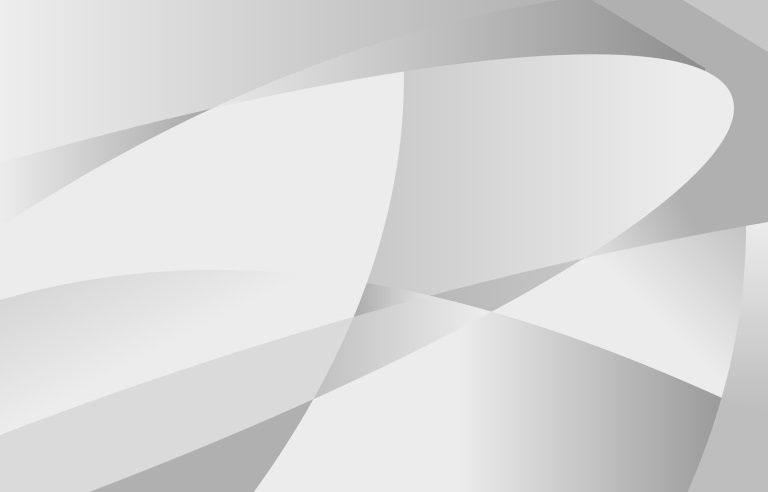
This background is drawn by a WebGL 1 fragment shader. Its source:

```glsl
precision highp float;

uniform vec2 u_resolution;

const float HEIGHT = 0.6406;  // canvas height when its width is 1
const float PAPER = 0.924;
const float BAND = 0.855;
const float CORNER = 0.775;
const float SLATE = 0.692;

// Soft step across an edge: 0 on the negative side, 1 on the positive side
float cover(float d, float soft) {
  return smoothstep(-soft, soft, d);
}

// Linear blend of two tones as t runs from start to end
float ramp(float t, float start, float end, float toneA, float toneB) {
  return mix(toneA, toneB, clamp((t - start) / (end - start), 0.0, 1.0));
}

// Cubic curve with coefficients k
float curve(float t, vec4 k) {
  return k.x + t * (k.y + t * (k.z + t * k.w));
}

// Sideways distance to a parabola bulging right around its peak
float bow(vec2 p, vec2 peak, float bend) {
  float h = p.y - peak.y;
  return p.x - peak.x + bend * h * h;
}

// Center line of the large slanted leaf
float leafAxis(float x) {
  return 0.1927 + 0.3215 * x;
}

// Approximate distance to the leaf outline, positive inside
float leaf(vec2 p) {
  float d = 0.9557 - p.x;
  float m = p.y - leafAxis(p.x);
  float f = d * (0.0983 - 0.042 * d) - m * m;
  vec2 grad = vec2(0.084 * d - 0.0983 + 0.643 * m, -2.0 * m);
  return f / max(length(grad), 0.001);
}

// Sheets above the leaf, with the folded corner at the right
float upperSheets(vec2 p, float aboveArc, float soft) {
  float back = ramp(p.x, 0.0, 0.75, 0.93, 0.69);
  float front = ramp(p.x, 0.28, 0.91, 0.91, 0.56);
  float tone = mix(front, back, aboveArc);
  float fold = cover(p.y - HEIGHT + 0.602 * (p.x - 0.7708), soft);
  fold = max(fold, cover(p.x - 0.918, soft));
  float tip = cover(p.y - HEIGHT + 0.612 * (p.x - 0.8893), soft);
  return mix(mix(tone, SLATE, fold), CORNER, tip);
}

// Sheets inside the leaf, split by the bow and the two long curves
float leafSheets(vec2 p, float aboveArc, float aboveRise, float aboveWave, float rightBow) {
  float shade = ramp(dot(p, vec2(0.459, -0.888)), -0.23, -0.071, 0.835, PAPER);
  float left = mix(BAND, mix(shade, PAPER, aboveWave), aboveRise);
  float face = ramp(p.x, 0.48, 0.88, 0.785, PAPER);
  float wedge = ramp(p.x, 0.465, 0.556, 0.68, 0.89);
  float strip = ramp(p.x, 0.42, 0.63, 0.76, PAPER);
  float blade = ramp(p.x, 0.56, 0.766, 0.72, 0.78);
  float right = mix(mix(strip, blade, aboveWave), mix(wedge, face, aboveWave), aboveRise);
  float sliver = ramp(p.x, 0.0, 0.277, 0.925, 0.65);
  return mix(mix(left, right, rightBow), sliver, aboveArc);
}

// Sheets below the leaf
float lowerSheets(vec2 p, float aboveRise, float aboveWave, float rightBow, float rightEdge) {
  float glow = ramp(dot(p, vec2(0.89, 0.45)), 0.837, 0.96, 0.86, SLATE);
  float kite = ramp(dot(p, vec2(0.707)), 0.768, 0.932, PAPER, 0.765);
  float floorTone = ramp(p.x, 0.60, 0.945, PAPER, 0.60);
  float side = ramp(p.y, 0.10, 0.352, 0.74, PAPER);
  float margin = mix(0.745, side, aboveWave);
  float under = mix(mix(floorTone, kite, aboveWave), margin, rightEdge);
  return mix(SLATE, mix(under, glow, aboveRise), rightBow);
}

void main() {
  vec2 p = gl_FragCoord.xy / u_resolution * vec2(1.0, HEIGHT);
  float soft = 0.7 / u_resolution.x;

  // Sides of the dividing curves
  float aboveArc = cover(p.y - curve(p.x, vec4(0.345, 0.653, -0.339, 0.0)), soft);
  float aboveRise = cover(p.y - curve(p.x, vec4(0.0742, 0.3827, -0.1054, 0.0)), soft);
  float aboveWave = cover(p.y - curve(p.x, vec4(0.25, 0.2897, -0.5686, 0.1235)), soft);
  float rightBow = cover(bow(p, vec2(0.526, 0.5417), 0.666), soft);
  float rightEdge = cover(bow(p, vec2(0.9714, 0.3477), 0.63), soft);

  // Stack the sheets
  float upper = upperSheets(p, aboveArc, soft);
  float lower = lowerSheets(p, aboveRise, aboveWave, rightBow, rightEdge);
  float inner = leafSheets(p, aboveArc, aboveRise, aboveWave, rightBow);
  float tone = mix(lower, upper, cover(p.y - leafAxis(p.x), soft));
  tone = mix(tone, inner, cover(leaf(p), soft));

  gl_FragColor = vec4(vec3(tone), 1.0);
}
```
